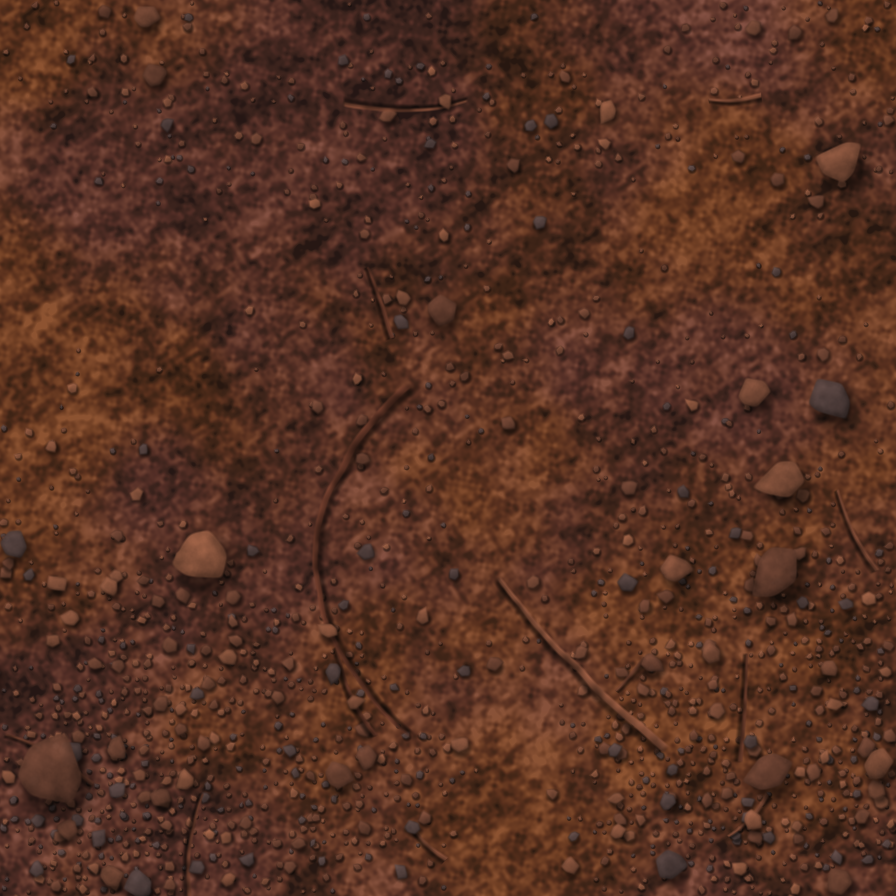
A WebGL 1 fragment shader for this texture:

```glsl
precision highp float;
// Damp red-brown soil with scattered pebbles, tread ridges and dry twigs.
uniform vec2 u_resolution;

#define GRAIN 0.72
#define RELIEF 3.2
#define PATCHES 0.95
#define RIDGES 0.2
#define PEBBLES 1.0
#define TWIGS 11
#define EDGE 0.0016
#define LIGHT vec2(-0.45, 0.89)

const vec3 DEEP = vec3(0.15, 0.09, 0.07);
const vec3 DARK = vec3(0.24, 0.14, 0.10);
const vec3 EARTH = vec3(0.33, 0.18, 0.13);
const vec3 CLAY = vec3(0.42, 0.24, 0.165);
const vec3 PALE = vec3(0.53, 0.32, 0.23);
const vec3 STONE = vec3(0.44, 0.27, 0.205);
const vec3 PEACH = vec3(0.63, 0.39, 0.28);
const vec3 SLATE = vec3(0.36, 0.285, 0.275);

vec4 hash4(vec2 p) {
  vec4 q = fract(p.xyxy * vec4(0.1031, 0.1030, 0.0973, 0.1099));
  q += dot(q, q.wzxy + 33.33);
  return fract((q.xxyz + q.yzzw) * q.zywx);
}

float noise(vec2 p) {
  vec2 i = floor(p), f = fract(p);
  f = f * f * (3.0 - 2.0 * f);
  float low = mix(hash4(i).x, hash4(i + vec2(1, 0)).x, f.x);
  float high = mix(hash4(i + vec2(0, 1)).x, hash4(i + vec2(1, 1)).x, f.x);
  return mix(low, high, f.y);
}

float fbm(vec2 p) {
  float sum = 0.0, weight = 0.53;
  for (int i = 0; i < 4; i++) {
    sum += weight * noise(p);
    p = mat2(1.6, 1.2, -1.2, 1.6) * p + 17.3;
    weight *= 0.5;
  }
  return sum;
}

mat2 turn(float a) { return mat2(cos(a), -sin(a), sin(a), cos(a)); }

// Five-stop ramp from wet hollows to dry crumbs
vec3 soilRamp(float t) {
  vec3 c = mix(DEEP, DARK, smoothstep(-0.5, 0.0, t));
  c = mix(c, EARTH, clamp(t / 0.4, 0.0, 1.0));
  c = mix(c, CLAY, clamp((t - 0.4) / 0.4, 0.0, 1.0));
  return mix(c, PALE, clamp((t - 0.8) / 0.5, 0.0, 1.0));
}

vec3 soil(vec2 p) {
  float slope = fbm(p * 24.0) - fbm(p * 24.0 + LIGHT * 0.15);
  float t = 0.45 + PATCHES * (fbm(p * 4.0 + 3.0) - 0.5) + (fbm(p * 17.0 + 40.0) - 0.5);
  t += GRAIN * (noise(p * 105.0) + noise(turn(0.6) * p * 200.0) - 1.0) + RELIEF * slope;
  // Broken diagonal tread marks
  vec2 r = turn(0.65) * p + 0.04 * vec2(noise(p * 9.0), noise(p * 9.0 + 50.0));
  float tread = 1.0 - smoothstep(0.1, 0.38, length(p - vec2(0.72, 0.83)));
  t += RIDGES * tread * sin(r.y * 120.0) * smoothstep(0.3, 0.65, noise(r * vec2(11.0, 20.0)));
  // Ochre and violet stains
  vec3 tint = mix(vec3(0.97, 0.98, 1.13), vec3(1.04, 1.02, 0.84), smoothstep(0.3, 0.7, fbm(p * 5.0 + 80.0)));
  return soilRamp(t) * tint;
}

float pebbleDensity(vec2 c) {
  float low = 1.0 - smoothstep(0.06, 0.5, c.y);
  float sides = mix(0.45, 1.0, smoothstep(0.08, 0.35, abs(c.x - 0.46)));
  return (0.16 + 0.8 * low * sides) * smoothstep(0.15, 0.7, noise(c * 7.0 + 9.0)) * 1.4;
}

// Rounded polygon pebbles, one per cell at most
vec3 addPebbles(vec3 col, vec2 p, float cells, float amount) {
  for (int j = -1; j <= 1; j++) for (int i = -1; i <= 1; i++) {
    vec2 cell = floor(p * cells) + vec2(i, j);
    vec4 place = hash4(cell + cells * 3.0), look = hash4(cell + cells * 7.0 + 0.5);
    vec2 center = cell + 0.2 + 0.6 * place.xy;
    float radius = mix(0.17, 0.4, look.x * look.x);
    vec2 q = (p * cells - center) / radius;
    if (place.z > amount * pebbleDensity(center / cells) || length(q) > 2.0) continue;
    vec2 s = turn(look.y * 6.28) * q * vec2(1.0, 1.0 + 0.25 * look.z);
    float sum = 0.0;
    for (int k = 0; k < 6; k++) {
      float facet = hash4(cell + float(k) * 5.7).y;
      float a = (float(k) + 0.7 * facet) * 1.047;
      sum += exp(13.0 * (dot(s, vec2(cos(a), sin(a))) - 0.72 - 0.3 * facet));
    }
    float d = log(sum + 1e-6) / 13.0;
    float soft = EDGE * cells / radius;
    float shadow = 1.0 - smoothstep(0.6, 1.35, length(q + LIGHT * 0.38));
    col *= 1.0 - 0.5 * shadow;
    vec3 tone = mix(STONE, PEACH, look.w * look.w);
    tone = mix(tone, SLATE, step(0.76, place.w));
    float shade = 0.9 + 0.22 * dot(q, LIGHT) - 0.2 * smoothstep(-0.35, 0.05, d);
    shade += 0.35 * (fbm(p * 75.0) - 0.5);
    col = mix(col, tone * shade, 0.9 * (1.0 - smoothstep(-soft, soft, d)));
  }
  return col;
}

// Bowed twig with a lit upper side and a cast shadow
vec3 addTwig(vec3 col, vec2 p, vec2 center, float angle, float reach, float bow, float width, vec3 tone) {
  vec2 q = turn(angle) * (p - center);
  float x = q.x / reach, steep = 2.0 * bow * x / reach;
  float side = (q.y - bow * (1.0 - x * x)) / sqrt(1.0 + steep * steep);
  side += 0.004 * (noise(vec2(q.x * 30.0, angle * 9.0)) - 0.5);
  float ends = 1.0 - smoothstep(0.94, 1.0, abs(x));
  float w = width * (0.75 + 0.25 * x);
  float shadow = 1.0 - smoothstep(w * 0.5, w * 2.0 + EDGE, abs(side + w * 1.1));
  float body = 1.0 - smoothstep(w - EDGE, w + EDGE, abs(side));
  col *= 1.0 - 0.5 * shadow * ends;
  float shade = 0.92 + 0.22 * side / w + 0.5 * (noise(p * 90.0) - 0.5);
  return mix(col, tone * shade, body * ends * 0.9);
}

void main() {
  vec2 p = gl_FragCoord.xy / min(u_resolution.x, u_resolution.y);
  vec3 col = soil(p);
  col = addPebbles(col, p, 76.0, 0.6 * PEBBLES);
  col = addPebbles(col, p, 41.0, 0.65 * PEBBLES);
  for (int i = 0; i < TWIGS; i++) {
    vec4 a = hash4(vec2(float(i) * 3.7, 12.0)), b = hash4(vec2(float(i) * 5.1, 31.0));
    float reach = mix(0.025, 0.075, b.x);
    col = addTwig(col, p, a.xy, a.z * 6.28, reach, reach * 0.3 * (b.y - 0.5), 0.0026, mix(EARTH, PALE, b.z));
  }
  col = addTwig(col, p, vec2(0.46, 0.375), 1.57, 0.2, 0.107, 0.0042, EARTH * 1.12);
  col = addTwig(col, p, vec2(0.65, 0.26), -0.79, 0.137, -0.008, 0.0048, PALE * 0.95);
  col = addPebbles(col, p, 21.0, 0.55 * PEBBLES);
  col = addPebbles(col, p, 10.0, 0.3 * PEBBLES);
  gl_FragColor = vec4(col, 1.0);
}
```
